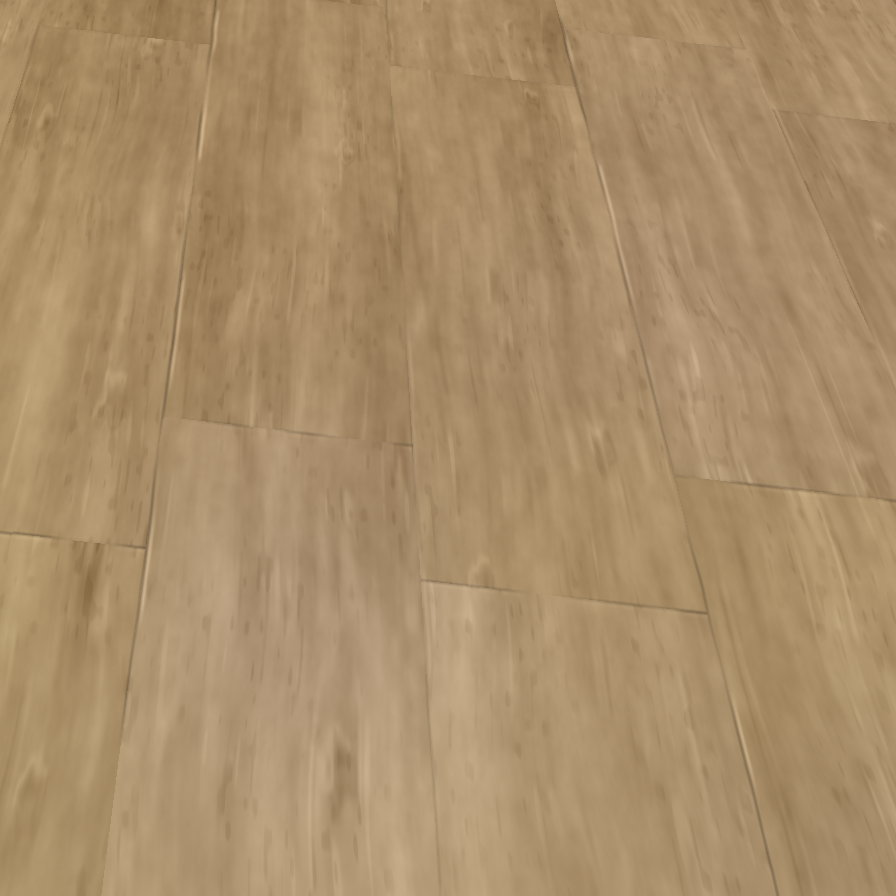
Write a WebGL 1 fragment shader that draws this texture.

```glsl
precision highp float;
uniform vec2 u_resolution;

const vec2 VANISH = vec2(0.37, 2.0);      // where the long seams converge
const float PLANK_WIDTH = 0.378;          // at the lower edge
const float PLANK_LENGTH = 0.70;          // in floor depth
const float LANE_SHIFT = 0.68;
const float JOINT_START = 1.255;
const float JOINT_STAGGER = 0.13;         // every other lane
const float JOINT_TILT = 0.115;
const float SEAM_WIDTH = 0.0016;
const float SEAM_DEPTH = 0.20;
const float FAINT_SEAM = 0.40;            // every other seam is nearly closed
const float GLINT_STRENGTH = 0.13;
const float GRAIN_CONTRAST = 0.66;
const float VEIN_CONTRAST = 0.13;
const float PLANK_CONTRAST = 0.10;
const float KNOT_CHANCE = 0.30;
const vec3 WOOD_DARK = vec3(0.525, 0.415, 0.278);
const vec3 WOOD_LIGHT = vec3(0.795, 0.690, 0.545);
const vec3 NEAR_TINT = vec3(1.010, 1.020, 1.045);
const vec3 FAR_TINT = vec3(0.990, 0.975, 0.935);

float hash(vec2 p) {
  return fract(sin(dot(p, vec2(127.1, 311.7))) * 43758.5453);
}

float noise(vec2 p) {
  vec2 i = floor(p), f = fract(p);
  f = f * f * (3.0 - 2.0 * f);
  return mix(mix(hash(i), hash(i + vec2(1.0, 0.0)), f.x),
             mix(hash(i + vec2(0.0, 1.0)), hash(i + 1.0), f.x), f.y);
}

float fbm(vec2 p) {
  float sum = 0.0, amp = 0.5;
  for (int i = 0; i < 4; i++) {
    sum += amp * noise(p);
    p = p * 2.03 + 17.3;
    amp *= 0.5;
  }
  return sum / 0.9375;
}

// Signed shade of a sparse knot: dark heart inside a pale ring
float knotShade(vec2 p, vec2 seed) {
  vec2 grid = p * vec2(2.0, 6.0) + seed;
  vec2 cell = floor(grid);
  vec2 center = 0.35 + 0.3 * vec2(hash(cell + 3.1), hash(cell + 8.7));
  vec2 offset = (fract(grid) - center) * vec2(1.5, 1.0);
  offset += 0.14 * (vec2(noise(p * 40.0), noise(p * 40.0 + 9.0)) - 0.5);
  float r = length(offset) / mix(0.12, 0.24, hash(cell + 5.3));
  float ring = exp(-18.0 * (r - 0.65) * (r - 0.65));
  float heart = exp(-9.0 * r * r);
  float side = mix(-0.6, 0.9, smoothstep(-0.08, 0.08, offset.y - offset.x));
  return step(hash(cell), KNOT_CHANCE) * (0.22 * ring * side - 0.18 * heart);
}

// Thin wandering line along the contour of stretched noise
float vein(vec2 p) {
  return 1.0 - smoothstep(0.0, 0.13, abs(noise(p) - 0.5));
}

// Wood brightness, 0 dark to 1 light
float woodTone(vec2 p, vec2 plank) {
  vec2 seed = 40.0 * vec2(hash(plank + 1.7), hash(plank + 6.2));
  vec2 q = p + seed;
  q.x += 0.05 * (noise(p * vec2(3.0, 8.0) + seed) - 0.5);
  float broad = fbm(q * vec2(3.0, 3.0));
  float streak = fbm(q * vec2(12.0, 4.5));
  float fiber = noise(q * vec2(46.0, 12.0));
  float mottle = fbm(q * vec2(20.0, 42.0));
  float tone = 0.52 + GRAIN_CONTRAST * (0.75 * (broad - 0.5)
             + 0.70 * (streak - 0.5) + 0.08 * (fiber - 0.5)
             + 0.38 * (mottle - 0.5));
  // Broken veins, pores and pale scratches gather in patches
  float patches = smoothstep(0.40, 0.66, fbm(q * vec2(4.0, 6.0) + 31.0));
  float breaks = smoothstep(0.45, 0.75, noise(q * vec2(9.0, 16.0) + 23.0));
  float pores = smoothstep(0.66, 0.88, noise(q * vec2(60.0, 55.0) + 5.0));
  float scratches = smoothstep(0.74, 0.92, noise(q * vec2(38.0, 14.0) + 12.0));
  float veins = vein(q * vec2(13.0, 3.0) + 51.0) - vein(q * vec2(11.0, 2.5) + 77.0);
  tone += patches * (0.16 * scratches - 0.15 * pores);
  tone += VEIN_CONTRAST * breaks * veins;
  tone += PLANK_CONTRAST * (hash(plank) - 0.5);
  return tone + knotShade(p, floor(seed));
}

float lineMask(float dist, float width, float blur) {
  return 1.0 - smoothstep(width - blur, width + blur, abs(dist));
}

void main() {
  vec2 uv = gl_FragCoord.xy / u_resolution;
  float blur = max(0.0014, 0.8 / u_resolution.y);

  // Floor coordinates in perspective
  float shrink = (VANISH.y - uv.y) / VANISH.y;
  float across = (uv.x - VANISH.x) / (PLANK_WIDTH * shrink) + LANE_SHIFT;
  float depth = VANISH.y / (VANISH.y - uv.y - JOINT_TILT * uv.x);
  float lane = floor(across);
  float start = JOINT_START + JOINT_STAGGER * mod(lane + 1.0, 2.0);
  float along = (depth - start) / PLANK_LENGTH;
  vec2 plank = vec2(lane, floor(along));

  // Distances to the nearest seam and joint in canvas units
  float nearSeam = floor(across + 0.5);
  float wobble = 0.002 * (noise(vec2(depth * 25.0, nearSeam * 3.0)) - 0.5);
  float seamDist = (across - nearSeam) * PLANK_WIDTH * shrink + wobble;
  float jointDist = (along - floor(along + 0.5)) * PLANK_LENGTH
                  * VANISH.y / (depth * depth) + wobble;

  vec3 color = mix(WOOD_DARK, WOOD_LIGHT, woodTone(vec2(across, depth), plank));
  color *= mix(NEAR_TINT, FAR_TINT, smoothstep(0.0, 1.0, uv.y));
  // Warmth drifts over the floor and slightly between planks
  color.b *= 1.0 + 0.10 * (noise(uv * 3.0 + 4.0) - 0.5) + 0.03 * (hash(plank + 4.4) - 0.5);

  // Gaps break up along their run and close with distance
  float seamOpen = mix(1.0, FAINT_SEAM, mod(nearSeam, 2.0));
  float seamWear = seamOpen * smoothstep(0.15, 0.75, noise(vec2(nearSeam * 7.3, depth * 14.0)));
  float jointOpen = mix(1.0, 0.15, smoothstep(0.55, 0.85, uv.y));
  float jointWear = jointOpen * smoothstep(0.05, 0.75, noise(vec2(across * 7.0, lane * 3.7)));
  float seam = lineMask(seamDist, SEAM_WIDTH, blur) * seamWear;
  float joint = lineMask(jointDist, SEAM_WIDTH, blur) * jointWear;
  color *= 1.0 - SEAM_DEPTH * max(seam, joint);

  // Worn bevels catch the light beside the gaps
  float glintWear = seamOpen * smoothstep(0.45, 0.75, noise(vec2(nearSeam * 5.1 + 2.0, depth * 13.0)));
  float glint = lineMask(seamDist - 0.004, SEAM_WIDTH, blur * 1.5) * glintWear;
  glint = max(glint, 0.20 * jointWear * lineMask(jointDist + 0.004, SEAM_WIDTH, blur * 1.5));
  color += GLINT_STRENGTH * glint;

  gl_FragColor = vec4(clamp(color, 0.0, 1.0), 1.0);
}
```
